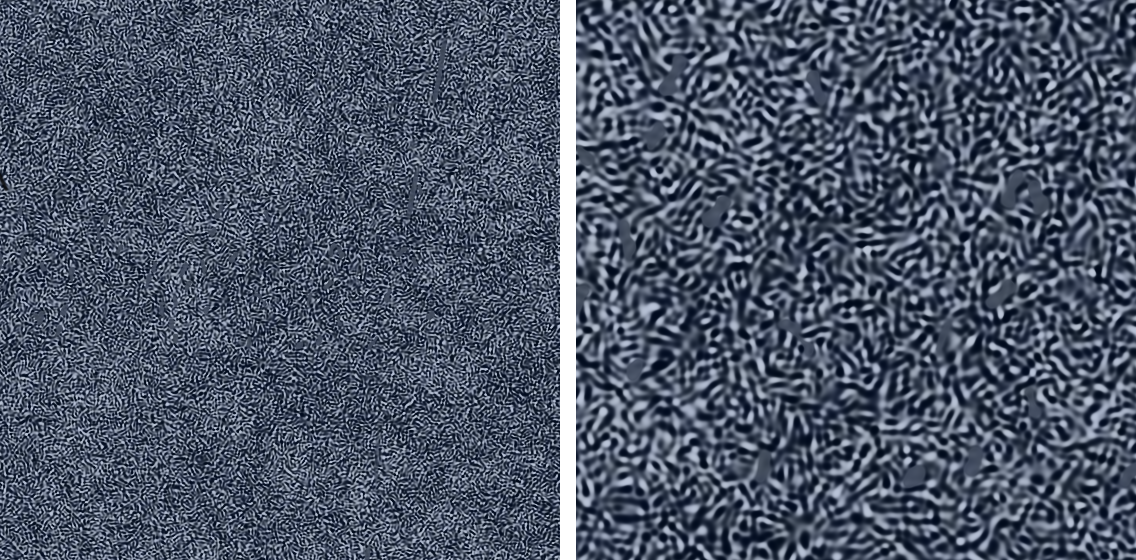
Left, the full canvas; right, a detail of the centre.
Write a Shadertoy shader that draws this texture.

```glsl
// Blue-grey wormy static grain with a few smooth smudges and a broken, slanting scratch.

const float TAU = 6.2831853;
const float GRAIN_CELLS = 65.0;      // noise cells across the canvas
const int   STROKES = 7;             // strokes per noise cell
const float STROKE_SIGMA = 0.28;     // stroke size, in cells
const float WAVES_MIN = 1.1;         // stripes per cell
const float WAVES_MAX = 2.75;
const float ANGLE_SPREAD = 2.9;      // range of stroke directions, radians
const vec3  CLUMP_SCALES = vec3(52.0, 17.0, 6.0);
const vec3  CLUMP_WEIGHTS = vec3(0.75, 0.28, 0.22);
const float SMUDGE_CELLS = 30.0;
const float SMUDGE_CHANCE = 0.28;
const float SMUDGE_RADIUS = 0.0040;
const float SMUDGE_REACH = 0.010;    // half length
const float SCRATCH_RADIUS = 0.0045;
const float EDGE = 0.0015;
const float SOFT_LIMIT = 1.5;        // where light and dark begin to level off
const float SOFT_GAIN = 1.7;
const vec3  TONE_CURVE = vec3(0.262, 0.218, 0.036); // constant, linear, square
const vec3  BLUE_TINT = vec3(0.0, 0.04, 0.113);

uint scramble(uint n) {
    n = (n ^ (n >> 16)) * 0x7feb352du;
    n = (n ^ (n >> 15)) * 0x846ca68bu;
    return n ^ (n >> 16);
}

// Four random values in 0..1 for a cell and a seed
vec4 hash4(vec2 cell, int seed) {
    uvec2 c = uvec2(ivec2(cell) + 4096);
    uint a = scramble(c.x + scramble(c.y + scramble(uint(seed))));
    uint b = scramble(a + 1u);
    return vec4(a & 65535u, a >> 16, b & 65535u, b >> 16) / 65535.0;
}

float valueNoise(vec2 p, int seed) {
    vec2 i = floor(p), f = fract(p);
    f = f * f * (3.0 - 2.0 * f);
    float low = mix(hash4(i, seed).x, hash4(i + vec2(1, 0), seed).x, f.x);
    float high = mix(hash4(i + vec2(0, 1), seed).x, hash4(i + vec2(1, 1), seed).x, f.x);
    return mix(low, high, f.y);
}

float capsule(vec2 p, vec2 halfAxis) {
    float t = clamp(dot(p, halfAxis) / dot(halfAxis, halfAxis), -1.0, 1.0);
    return length(p - t * halfAxis);
}

// Sum of short striped strokes, scaled to unit deviation
float grain(vec2 uv) {
    vec2 p = uv * GRAIN_CELLS;
    vec2 base = floor(p);
    float flow = 3.0 * valueNoise(uv * 5.0, 3);
    float sum = 0.0;
    for (int y = -1; y <= 1; y++)
    for (int x = -1; x <= 1; x++) {
        vec2 cell = base + vec2(x, y);
        for (int k = 0; k < STROKES; k++) {
            vec4 h = hash4(cell, 10 + k);
            vec2 d = p - cell - h.xy;
            float angle = flow + (h.z - 0.5) * ANGLE_SPREAD;
            float waves = mix(WAVES_MIN, WAVES_MAX, fract(h.z * 57.0));
            float stripe = cos(TAU * (waves * dot(d, vec2(cos(angle), sin(angle))) + h.w));
            sum += stripe * exp(-dot(d, d) / (2.0 * STROKE_SIGMA * STROKE_SIGMA));
        }
    }
    float variance = float(STROKES) * 0.25 * TAU * STROKE_SIGMA * STROKE_SIGMA;
    return sum / sqrt(variance);
}

// Broader light and dark clumps
float clumps(vec2 uv) {
    vec3 n = vec3(valueNoise(uv * CLUMP_SCALES.x, 61),
                  valueNoise(uv * CLUMP_SCALES.y, 62),
                  valueNoise(uv * CLUMP_SCALES.z, 63));
    return dot(n - 0.5, CLUMP_WEIGHTS);
}

// Smooth flecks gathered in a band across the middle
float smudges(vec2 uv) {
    vec2 base = floor(uv * SMUDGE_CELLS);
    float nearest = 1.0;
    for (int y = -1; y <= 1; y++)
    for (int x = -1; x <= 1; x++) {
        vec2 cell = base + vec2(x, y);
        vec4 h = hash4(cell, 31);
        vec2 center = (cell + h.xy) / SMUDGE_CELLS;
        float band = (center.y - 0.5) / 0.11;
        float chance = SMUDGE_CHANCE * exp(-band * band) * smoothstep(0.85, 0.6, center.x);
        float angle = 0.6 + 1.7 * h.w;
        vec2 axis = SMUDGE_REACH * (0.4 + 0.6 * h.x) * vec2(cos(angle), sin(angle));
        if (h.z < chance) nearest = min(nearest, capsule(uv - center, axis));
    }
    float rough = (valueNoise(uv * 150.0, 41) - 0.5) * 0.005;
    return 1.0 - smoothstep(-EDGE, EDGE, nearest + rough - SMUDGE_RADIUS);
}

// Slanting line, broken into tapered pieces
float scratch(vec2 uv) {
    float x = 0.655 + 0.085 * uv.y + 0.07 * uv.y * uv.y + 0.004 * sin(uv.y * 17.0);
    float piece = smoothstep(0.36, 0.75, valueNoise(vec2(2.0, uv.y * 19.0), 53));
    float width = SCRATCH_RADIUS * piece;
    return piece * (1.0 - smoothstep(-EDGE, EDGE, abs(uv.x - x) - width));
}

void mainImage(out vec4 fragColor, in vec2 fragCoord) {
    vec2 uv = fragCoord / iResolution.y;

    // Grain, flattened inside smudges and scratch
    float smoothed = max(smudges(uv), scratch(uv));
    float level = (grain(uv) + clumps(uv)) * (1.0 - 0.93 * smoothed);
    level = SOFT_GAIN * tanh(level / SOFT_LIMIT);

    // Tone curve and tint
    float tone = TONE_CURVE.x + level * (TONE_CURVE.y + level * TONE_CURVE.z);
    float tintShift = 0.03 * (valueNoise(uv * 90.0, 71) - 0.5);
    vec3 color = tone + BLUE_TINT + vec3(0.0, 0.0, tintShift);

    // Small dark nick at the left edge
    float nick = capsule(uv - vec2(0.005, 0.675), vec2(0.006, -0.013));
    color *= mix(0.25, 1.0, smoothstep(0.001, 0.005, nick));

    fragColor = vec4(clamp(color, 0.0, 1.0), 1.0);
}
```
